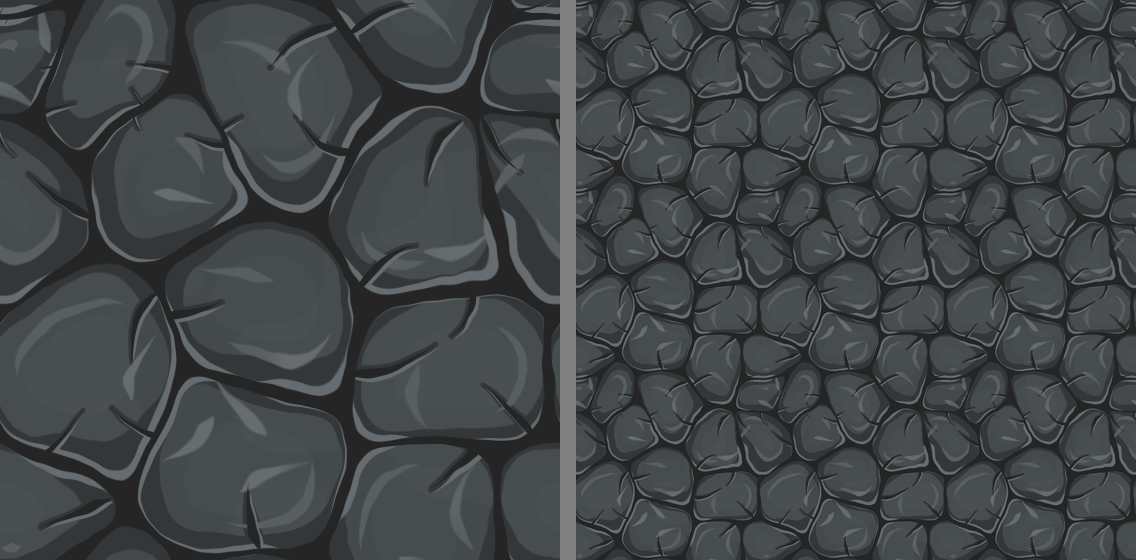
Left: one tile. Right: repeated 3 by 3.
Reproduce this texture procedurally as a Shadertoy shader.

```glsl
const vec2 GRID = vec2(3.0, 4.0);
const vec3 JOINT = vec3(0.14, 0.145, 0.14);
const vec3 SHADE = vec3(0.20, 0.217, 0.225);
const vec3 FACE = vec3(0.28, 0.30, 0.31);
const vec3 SHEEN = vec3(0.35, 0.37, 0.385);
const vec3 LIGHT = vec3(0.40, 0.425, 0.44);

vec2 hash2(vec2 p) {
    vec3 h = fract((p.xyx + 7.0) * vec3(0.1031, 0.1030, 0.0973));
    h += dot(h, h.yzx + 33.33);
    return fract((h.xx + h.yz) * h.zy);
}

// Two channels of value noise in -1..1, wrapping after n cells
vec2 noise2(vec2 p, float n) {
    p *= n;
    vec2 i = floor(p), f = fract(p);
    f = f * f * (3.0 - 2.0 * f);
    vec2 low = mix(hash2(mod(i, n) + n), hash2(mod(i + vec2(1, 0), n) + n), f.x);
    vec2 high = mix(hash2(mod(i + vec2(0, 1), n) + n), hash2(mod(i + 1.0, n) + n), f.x);
    return mix(low, high, f.y) * 2.0 - 1.0;
}

float smoothMin(float a, float b, float k) {
    float h = max(k - abs(a - b), 0.0) / k;
    return min(a, b) - h * h * k * 0.25;
}

// Stone centre: jittered grid with staggered rows
vec2 stoneCentre(vec2 cell) {
    vec2 h = hash2(mod(cell, GRID));
    float stagger = 0.5 * mod(cell.y, 2.0) - 0.25;
    return (cell + 0.15 + 0.7 * h + vec2(stagger, 0.0)) / GRID;
}

// Curved brush stroke, thick near its start and tapering to a point
float stroke(vec2 p, vec2 a, vec2 b, float bend, float width) {
    vec2 ab = b - a;
    float t = clamp(dot(p - a, ab) / dot(ab, ab), 0.0, 1.0);
    vec2 side = normalize(vec2(-ab.y, ab.x));
    vec2 spine = a + ab * t + side * bend * 4.0 * t * (1.0 - t);
    return length(p - spine) - width * 1.4 * (1.0 - t) * smoothstep(-0.1, 0.3, t);
}

float ink(float d, float soft) {
    return 1.0 - smoothstep(-soft, soft, d);
}

void mainImage(out vec4 fragColor, in vec2 fragCoord) {
    vec2 uv = fragCoord / iResolution.xy;
    float soft = max(0.0012, 0.8 / iResolution.y);

    // Hand-drawn wobble
    vec2 p = uv + 0.024 * noise2(uv, 5.0) + 0.006 * noise2(uv, 13.0)
           + 0.002 * noise2(uv, 37.0);

    // Nearest stone
    vec2 base = floor(p * GRID), cell = base, centre = vec2(0.0);
    float nearest = 9.0;
    for (int k = 0; k < 25; k++) {
        vec2 c = base + vec2(k % 5 - 2, k / 5 - 2);
        vec2 s = stoneCentre(c);
        float d = distance(p, s);
        if (d < nearest) { nearest = d; cell = c; centre = s; }
    }

    // Distance to the stone's outline, crisp and rounded
    float edge = 1.0, inner = 1.0;
    for (int k = 0; k < 25; k++) {
        if (k == 12) continue;
        vec2 s = stoneCentre(cell + vec2(k % 5 - 2, k / 5 - 2));
        float d = dot(0.5 * (s + centre) - p, normalize(s - centre));
        edge = smoothMin(edge, d, 0.045);
        inner = smoothMin(inner, d, 0.075);
    }

    vec2 q = p - centre;
    vec2 id = mod(cell, GRID);
    vec2 slow = noise2(uv, 6.0), mid = noise2(uv, 9.0);
    float lower = smoothstep(0.0, 0.1, -q.y);
    float joint = 0.0085 + 0.005 * mid.x;

    // Cracks from the rim, their lit flanks, and free highlights
    float crack = 1.0, flank = 1.0, glow = 1.0;
    for (int k = 0; k < 3; k++) {
        vec2 r = hash2(id * 5.0 + float(k) * 17.0 + 31.0);
        vec2 s = hash2(id * 7.0 + float(k) * 23.0 + 59.0);
        float angle = 6.2832 * (float(k) + r.x) / 3.0;
        float turn = angle + 1.6 * (s.x - 0.5);
        vec2 dir = vec2(cos(angle), sin(angle));
        vec2 tip = vec2(cos(turn), sin(turn)) * 0.06;
        float bend = 0.06 * (s.y - 0.5);
        if (r.y > 0.35) {
            crack = min(crack, stroke(q, dir * 0.19, tip, bend, 0.008));
            flank = min(flank, stroke(q - vec2(0.005, -0.006), dir * 0.19, tip, bend, 0.008));
        }
        if (r.y < 0.55) {
            vec2 start = dir * 0.07;
            vec2 end = start + vec2(-dir.y, dir.x) * 0.12 - dir * 0.03;
            glow = min(glow, stroke(q, start, end, bend, 0.012));
        }
    }

    // Flat painted patches on the stone face
    vec3 col = FACE - 0.012 * smoothstep(0.1, 0.16, slow.y);
    col += 0.012 * smoothstep(0.0, 0.006, inner - 0.065 - 0.02 * slow.x);

    // Shaded border and crack shadows
    float band = joint + 0.025 * smoothstep(-0.5, 0.6, slow.x) + 0.013 * lower;
    col = mix(col, SHADE, ink(min(inner - band, crack - 0.006), 0.0018));

    // Highlights: an arc following the outline, then loose strokes
    float facing = 6.2832 * hash2(id + 83.0).x;
    float aim = dot(normalize(q + 0.0001), vec2(cos(facing), sin(facing)));
    float arc = abs(inner - 0.05) - 0.028 * (aim - 0.72);
    col = mix(col, SHEEN, ink(arc, 0.002));
    col = mix(col, mix(SHEEN, LIGHT, smoothstep(-0.3, 0.3, mid.y)), ink(glow, 0.003));

    // Lit rims and dark lines
    float rim = 0.013 * smoothstep(-0.2, 0.6, mid.y + 0.35 * lower) - 0.0015;
    col = mix(col, LIGHT, ink(min(edge - joint - rim, flank), soft));
    col = mix(col, JOINT, ink(min(edge - joint, crack), soft));
    fragColor = vec4(col, 1.0);
}
```
